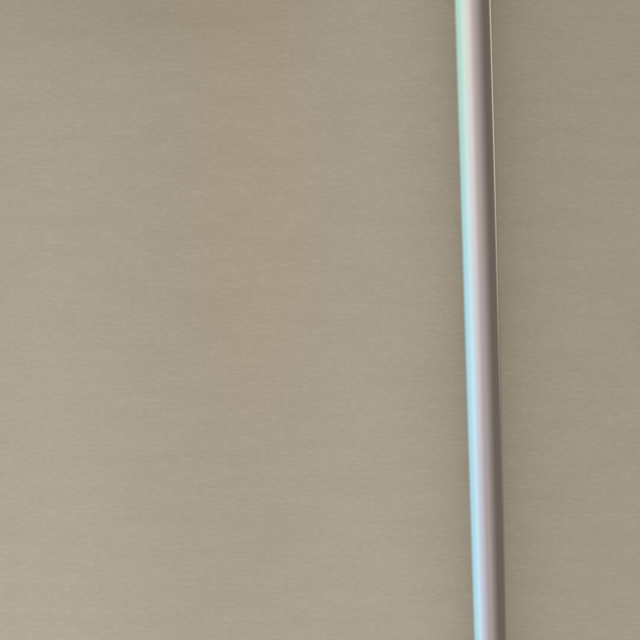
Write a Shadertoy shader that draws this texture.

```glsl
const vec3 PANEL_DARK = vec3(0.605, 0.565, 0.495);
const vec3 PANEL_LIGHT = vec3(0.685, 0.655, 0.595);
const vec3 ROSE_TINT = vec3(0.010, -0.003, -0.008);
const vec3 MINT = vec3(0.70, 0.83, 0.78);
const vec3 SKY = vec3(0.69, 0.84, 0.89);
const vec3 PEARL = vec3(0.86, 0.83, 0.81);
const vec3 LILAC = vec3(0.74, 0.74, 0.80);
const vec3 MAUVE = vec3(0.67, 0.62, 0.61);
const vec3 STEEL = vec3(0.54, 0.50, 0.48);
const vec3 UMBER = vec3(0.41, 0.375, 0.34);
const vec3 RIM = vec3(0.78, 0.75, 0.69);
const vec2 BAR_LEFT = vec2(0.7415, 0.7110);   // x at bottom, top
const vec2 BAR_RIGHT = vec2(0.7900, 0.7670);
const float BAR_BOW = 0.005;
const float LEFT_SHADE = 0.055;
const float RIGHT_SHADE = 0.070;
const vec2 GRAIN_SCALE = vec2(105.0, 230.0);
const float GRAIN_GAIN = 0.022;
const float MOTTLE_GAIN = 0.012;

vec2 hash2(vec2 p) {
    vec3 q = fract(vec3(p.xyx) * vec3(0.1031, 0.1030, 0.0973));
    q += dot(q, q.yzx + 33.33);
    return fract((q.xx + q.yz) * q.zy);
}

// Distance to the nearest scattered cell centre
float cellular(vec2 p) {
    vec2 cell = floor(p), f = fract(p);
    float nearest = 2.0;
    for (int j = -1; j <= 1; j++)
        for (int i = -1; i <= 1; i++) {
            vec2 o = vec2(i, j);
            vec2 d = o + hash2(cell + o) - f;
            nearest = min(nearest, dot(d, d));
        }
    return sqrt(nearest);
}

float bump(float x, float centre, float width) {
    float d = (x - centre) / width;
    return exp(-d * d);
}

// Brushed sheet: broad light, shade beside the bar, fine horizontal grain
vec3 panel(vec2 uv, float left, float right) {
    float light = 0.30 + 0.38 * (1.0 - uv.y);
    light += 0.42 * bump(uv.x, 0.04, 0.20) * (1.0 - 0.5 * uv.y);
    light += 0.12 * bump(uv.x, 0.56, 0.12);
    light -= 0.30 * smoothstep(0.85, 1.0, uv.y) * bump(uv.x, 0.20, 0.30);
    light -= 0.26 * smoothstep(left, right, uv.x);
    vec3 col = mix(PANEL_DARK, PANEL_LIGHT, light);
    col += ROSE_TINT * bump(uv.x, 0.40, 0.17) * bump(uv.y, 0.62, 0.45);

    // Each shadow fades away from its own edge of the bar
    col -= LEFT_SHADE * exp(-abs(left - uv.x) / 0.030);
    col -= RIGHT_SHADE * exp(-abs(uv.x - right) / 0.045);

    float grain = cellular(uv * GRAIN_SCALE) + 0.6 * cellular(uv * GRAIN_SCALE * vec2(0.35, 0.8) + 17.0);
    float mottle = cellular(uv * vec2(9.0, 32.0) + 5.0) - 0.45;
    float streak = sin(uv.y * 410.0 + 2.0 * sin(uv.x * 9.0)) * sin(uv.y * 157.0 + uv.x * 6.0);
    return col + GRAIN_GAIN * (grain - 0.7) - MOTTLE_GAIN * mottle + 0.002 * streak;
}

// Colours across the bar; t runs from its left edge to its right edge
vec3 barColour(float t, float y) {
    vec3 edge = mix(SKY, MINT, smoothstep(0.45, 0.95, y));
    vec3 sheen = mix(LILAC, PEARL, smoothstep(0.0, 0.9, y));
    vec3 col = mix(edge, sheen, smoothstep(0.14, 0.38, t));
    col = mix(col, MAUVE, smoothstep(0.32, 0.56, t));
    col = mix(col, STEEL, smoothstep(0.52, 0.70, t));
    col = mix(col, UMBER, smoothstep(0.64, 0.82, t));
    col += 0.07 * bump(t, 0.20, 0.09);
    col -= 0.035 * bump(t, 0.47, 0.06) * (1.0 - y);
    return col;
}

void mainImage(out vec4 fragColor, in vec2 fragCoord) {
    vec2 uv = fragCoord / iResolution.xy;
    float aa = 1.0 / iResolution.x;

    float left = mix(BAR_LEFT.x, BAR_LEFT.y, uv.y);
    float right = mix(BAR_RIGHT.x, BAR_RIGHT.y, uv.y) + BAR_BOW * uv.y * (1.0 - uv.y);
    float t = (uv.x - left) / (right - left);
    vec3 col = panel(uv, left, right);

    // Bar body with soft edges
    float soft = max(aa, 0.0030);
    float body = smoothstep(left - soft, left + soft, uv.x)
               * (1.0 - smoothstep(right - soft, right + soft, uv.x));
    col = mix(col, barColour(clamp(t, 0.0, 1.0), uv.y), body);

    // Thin bright rim that fades toward the bottom
    float rim = bump(uv.x, right - 0.0015, max(0.0015, aa * 0.7));
    col = mix(col, RIM, rim * smoothstep(0.15, 0.85, uv.y) * 0.85);

    fragColor = vec4(clamp(col, 0.0, 1.0), 1.0);
}
```
